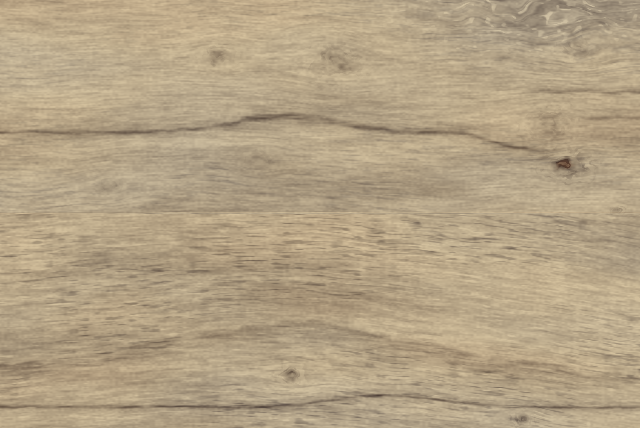
A Shadertoy shader for this texture:

```glsl
// Two oak planks with horizontal grain, knots, cracks and a grey burl.
// Stretched value noise makes the grain; knots bend its coordinates, and
// every layer raises or lowers one tone that runs from dark to pale wood.

float hash(vec2 p) {
    vec3 h = fract(p.xyx * 0.1031);
    h += dot(h, h.yzx + 33.33);
    return fract((h.x + h.y) * h.z);
}

float noise(vec2 p) {
    vec2 i = floor(p), f = fract(p);
    f = f * f * (3.0 - 2.0 * f);
    return mix(mix(hash(i), hash(i + vec2(1, 0)), f.x),
               mix(hash(i + vec2(0, 1)), hash(i + vec2(1, 1)), f.x), f.y);
}

// Three octaves, centred on zero
float fbm(vec2 p) {
    float sum = 0.0, amp = 0.57;
    for (int i = 0; i < 3; i++) {
        sum += amp * (noise(p) - 0.5);
        p = p * 2.03 + vec2(17.3, 9.1);
        amp *= 0.5;
    }
    return sum;
}

float bump(float x, float centre, float width) {
    float d = (x - centre) / width;
    return exp(-d * d);
}

// Thin dark core inside a softer stain; d is the height above the crack
float crack(float d, float width) {
    return 0.5 * bump(d, 0.0, width) + 0.19 * bump(d, 0.5 * width, width * 4.5);
}

// Centre, radius and darkness
const vec4 knots[10] = vec4[10](
    vec4(0.512, 0.868, 0.024, 0.45), vec4(0.785, 0.857, 0.040, 0.45),
    vec4(1.290, 0.712, 0.038, 0.48), vec4(1.333, 0.615, 0.029, 1.10),
    vec4(1.350, 0.890, 0.030, 0.38), vec4(0.684, 0.126, 0.019, 0.75),
    vec4(1.223, 0.020, 0.014, 0.60), vec4(1.445, 0.510, 0.010, 0.60),
    vec4(0.605, 0.628, 0.020, 0.24), vec4(0.254, 0.567, 0.022, 0.20));

void mainImage(out vec4 fragColor, in vec2 fragCoord) {
    vec2 p = fragCoord / iResolution.y;
    p.x *= 1.5 * iResolution.y / iResolution.x;
    float pixel = 1.0 / iResolution.y;
    float lower = 1.0 - smoothstep(-pixel, pixel, p.y - 0.502);
    float burl = bump(p.x, 1.28, 0.30) * bump(p.y, 0.98, 0.11);

    // Gentle waves in the grain, curls in the burl, an arch in the lower plank
    vec2 q = p;
    q.y += 0.05 * fbm(p * vec2(2.2, 1.6) + 5.0 * lower);
    q.y += 0.006 * fbm(p * vec2(9.0, 9.0));
    q.y += 0.06 * lower * (p.x - 0.45) * (p.x - 0.45);
    q += burl * vec2(0.05, 0.07) * fbm(p * vec2(10.0, 15.0) + 3.0);

    // Knots: push the grain aside, darken the heart, draw broken arcs
    float knotShade = 0.0, heart = 0.0;
    float ragged = fbm(p * vec2(38.0, 50.0));
    for (int i = 0; i < 10; i++) {
        vec4 k = knots[i];
        vec2 d = p - k.xy;
        vec2 e = d / (k.z * vec2(1.45, 1.0));
        q.y -= 0.55 * d.y * exp(-0.3 * dot(e, e));
        float r = length(e) + 1.1 * ragged;
        float patchy = noise(p * vec2(70.0, 90.0) + float(i));
        knotShade += k.w * (0.3 + 0.7 * patchy) * (1.0 - smoothstep(0.35, 0.95, r));
        float arcs = smoothstep(0.1, 0.9, sin(r * 9.0 + 4.0 * ragged));
        knotShade += k.w * 0.8 * arcs * patchy * exp(-0.6 * dot(e, e));
        heart += step(1.0, k.w) * (1.0 - smoothstep(0.1, 0.5, r));
    }
    q += lower * vec2(7.3, 3.1);

    // Broad bands, held back where they get pale
    float tone = 0.885 - 0.03 * lower;
    tone += 0.90 * fbm(q * vec2(1.4, 7.5));
    tone += 0.40 * fbm(q * vec2(5.0, 36.0) + 21.0);
    tone = min(tone, 0.90 + 0.28 * (tone - 0.90));

    // Short hairlines and a speckle
    tone += 0.17 * (noise(q * vec2(13.0, 115.0) + 8.0) - 0.5);
    tone += 0.28 * (noise(q * vec2(28.0, 240.0)) - 0.5);
    tone += 0.20 * (noise(p * vec2(150.0, 240.0)) - 0.5);

    // Thin dark pores and pale scratches, denser in soft patches
    float patches = smoothstep(-0.20, 0.22, fbm(q * vec2(2.5, 9.0) + 40.0));
    float pores = smoothstep(0.60, 0.95, noise(q * vec2(36.0, 270.0) + 60.0));
    pores += 0.8 * smoothstep(0.62, 0.97, noise(q * vec2(22.0, 210.0) + 130.0));
    tone -= pores * (0.08 + 0.34 * patches * (0.25 + 0.75 * lower));
    float scratch = smoothstep(0.68, 0.95, noise(q * vec2(34.0, 250.0) + 90.0));
    tone += scratch * (0.07 + 0.10 * lower);

    // Cracks: one long in each plank, two short ones at the upper right
    float wobble = 0.012 * fbm(vec2(p.x * 9.0, 2.0)) + 0.006 * fbm(vec2(p.x * 40.0, 6.0));
    float gaps = 0.5 + 0.9 * noise(vec2(p.x * 8.0, 4.0));
    float fibre = 0.5 + 0.9 * noise(p * vec2(26.0, 220.0) + 15.0);
    float upperLine = 0.688 + 0.042 * bump(p.x, 0.67, 0.17)
                    - 0.040 * smoothstep(1.05, 1.27, p.x) + wobble;
    float upperEnd = 1.0 - smoothstep(1.24, 1.36, p.x);
    float cracks = gaps * upperEnd
                 * crack(p.y - upperLine, 0.0045 + 0.005 * bump(p.x, 0.72, 0.15));
    float lowerLine = 0.048 + 0.027 * bump(p.x, 0.90, 0.18) + 0.6 * wobble;
    cracks += (0.7 + 0.5 * gaps) * crack(p.y - lowerLine, 0.0033);
    cracks += 0.9 * smoothstep(1.17, 1.33, p.x) * crack(p.y - 0.786 + wobble, 0.0045);
    cracks += 0.9 * smoothstep(1.33, 1.42, p.x) * crack(p.y - 0.724 - wobble, 0.0045);
    tone -= cracks * fibre;

    // Stained band: crisp along its top, fading downward
    float depth = 0.13 + 0.115 * bump(p.x, 0.68, 0.40) + 2.0 * wobble - p.y
                + 0.03 * fbm(p * vec2(8.0, 40.0));
    float band = smoothstep(-0.008, 0.005, depth) * exp(-max(depth, 0.0) / 0.035);
    tone -= band * (0.06 + 0.55 * noise(q * vec2(16.0, 150.0)));

    // Burl: grey curls with chalky flecks
    tone += burl * (1.0 * fbm(q * vec2(16.0, 48.0) + 70.0) - 0.38);
    float flecks = smoothstep(0.68, 0.92, noise(q * vec2(70.0, 150.0) + 11.0));
    tone += 0.45 * burl * flecks;

    // Plank joint and knots
    tone -= 0.04 * bump(p.y, 0.502, 0.0025);
    tone = clamp(tone - knotShade, -0.6, 1.15);

    // Tone to colour, with greyer and warmer regions
    vec3 color = mix(vec3(0.465, 0.398, 0.325), vec3(0.776, 0.704, 0.574), tone);
    float grey = 2.0 * fbm(q * vec2(2.0, 7.0) + 33.0) + 0.15 * lower + 0.9 * burl
               + 0.3 * pores * patches;
    color += clamp(grey, 0.0, 1.0) * vec3(-0.016, -0.001, 0.022);
    color += clamp(-grey, 0.0, 0.7) * vec3(0.018, -0.004, -0.014);
    color += heart * vec3(0.07, 0.025, 0.0);
    fragColor = vec4(clamp(color, 0.0, 1.0), 1.0);
}
```
